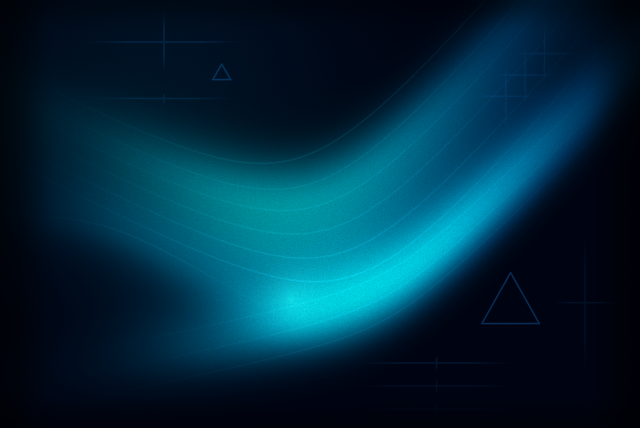
Reproduce this background procedurally as a Shadertoy shader.

```glsl
// Draws soft teal and cyan light waves on deep navy, with thin contour lines and faint geometry.

// Each curve: bend x, height, incoming slope, outgoing slope; roundness follows
const vec4 CREST = vec4(0.751, 0.324, -0.55, 1.20);
const float CREST_ROUND = 0.20;
const vec4 RIDGE = vec4(0.92, 0.285, 0.20, 1.00);
const float RIDGE_ROUND = 0.06;
const vec4 ARC = vec4(0.25, 0.51, 0.0, -0.60);
const float ARC_ROUND = -0.04;

const vec2 GLOW_POS = vec2(0.68, 0.30);
const float SHEET_LIGHT = 0.55;
const float RIDGE_LIGHT = 0.58;
const float LINE_WIDTH = 0.0012;
const float GRAIN = 0.035;
const vec3 CONTOUR_COLOR = vec3(0.02, 0.10, 0.12);
const vec3 DRAFT_COLOR = vec3(0.04, 0.24, 0.40);

float hash(vec2 p) {
    vec3 q = fract(p.xyx * 0.1031);
    q += dot(q, q.yzx + 33.33);
    return fract((q.x + q.y) * q.z);
}

// Hyperbola joining two slopes; a negative roundness bends downward
float bend(float x, vec4 c, float roundness) {
    float u = x - c.x;
    float spread = 0.5 * (c.w - c.z);
    return c.y + 0.5 * (c.z + c.w) * u
         + sign(roundness) * sqrt(spread * spread * u * u + roundness * roundness);
}

// Gaussian with separate widths on the negative and positive sides
float lobe(float d, float below, float above) {
    float t = d / (d < 0.0 ? below : above);
    return exp(-t * t);
}

float stroke(float d) {
    float pixel = 1.0 / iResolution.y;
    return LINE_WIDTH / max(LINE_WIDTH, 0.6 * pixel)
         * (1.0 - smoothstep(0.0, LINE_WIDTH + pixel, abs(d)));
}

// Stroke of an implicit curve, with even thickness on steep parts
float contour(float d) {
    float slope = length(vec2(dFdx(d), dFdy(d))) * iResolution.y;
    return stroke(d / max(slope, 0.001));
}

// Axis-aligned cross whose arms fade toward their ends
float cross2(vec2 p, vec2 arm) {
    vec2 fade = 1.0 - smoothstep(0.3 * arm, arm, abs(p));
    return max(stroke(p.y) * fade.x, stroke(p.x) * fade.y);
}

// Outline of an isosceles triangle; p is relative to the base centre
float triangle(vec2 p, float halfWidth, float height) {
    p.x = abs(p.x);
    vec2 side = vec2(-halfWidth, height);
    vec2 q = p - vec2(halfWidth, 0.0);
    float edge = length(q - side * clamp(dot(q, side) / dot(side, side), 0.0, 1.0));
    float base = length(vec2(max(q.x, 0.0), p.y));
    return stroke(min(edge, base));
}

void mainImage(out vec4 fragColor, in vec2 fragCoord) {
    vec2 p = fragCoord / iResolution.y;
    float crest = p.y - bend(p.x, CREST, CREST_ROUND);
    float ridge = p.y - bend(p.x, RIDGE, RIDGE_ROUND);
    float arc = p.y - bend(p.x, ARC, ARC_ROUND);

    // Broad sheet of light, cut by the ridge and the left arc
    float sheet = SHEET_LIGHT * lobe(p.x - 0.70, 0.40, 0.45) * lobe(crest, 0.35, 0.11);
    sheet *= lobe(min(ridge, 0.0), 0.09, 1.0) * mix(0.5, 1.0, smoothstep(-0.15, 0.03, arc));
    float beam = RIDGE_LIGHT * lobe(p.x - 1.0, 0.47, 0.34) * lobe(ridge, 0.09, 0.10);
    float rim = 0.06 * lobe(p.x - 0.27, 0.17, 0.20) * lobe(arc, 0.05, 0.10);

    // Ambient haze and the small hot spot
    float haze = 0.012 + 0.06 * exp(-dot(p - vec2(0.38, 0.78), p - vec2(0.38, 0.78)) / 0.16);
    float r = length(p - GLOW_POS);
    float spot = 0.09 * exp(-r * r / 0.004) + 0.07 * exp(-r / 0.012);
    float light = haze + sheet + beam + rim + spot;

    // Brightness to navy, blue and cyan; the crest is greener, the right is bluer
    float blue = 0.05 + 1.35 * light - 0.42 * light * light;
    blue += 0.05 * smoothstep(0.8, 1.3, p.x) * smoothstep(0.03, 0.2, light);
    blue -= 0.07 * lobe(crest, 0.12, 0.15) * lobe(p.x - 0.6, 0.4, 0.3);
    vec3 color = vec3(0.4 * spot, light, blue);

    // Flowing contour lines
    float lines = 0.0;
    for (int i = 0; i < 6; i++) {
        float k = float(i);
        float drop = -0.12 + 0.055 * k + 0.02 * hash(vec2(k, 7.0));
        float d = p.y + drop - bend(p.x - 0.45 * drop, CREST, CREST_ROUND);
        lines += contour(d) * (0.35 + 0.5 * hash(vec2(k, 3.0))) * lobe(p.x - 0.75, 0.45, 0.45);
    }
    for (int i = 0; i < 3; i++) {
        float shift = 0.03 - 0.055 * float(i);
        lines += 0.45 * contour(ridge - shift) * lobe(p.x - 0.85, 0.40, 0.45);
    }
    lines += 0.4 * contour(arc) * lobe(p.x - 0.35, 0.2, 0.2);
    color += CONTOUR_COLOR * lines;

    // Drafting marks
    float marks = 0.8 * triangle(p - vec2(1.193, 0.244), 0.067, 0.119);
    marks += 0.65 * triangle(p - vec2(0.518, 0.814), 0.021, 0.036);
    marks += 0.4 * cross2(p - vec2(0.383, 0.902), vec2(0.20, 0.08));
    marks += 0.3 * cross2(p - vec2(0.383, 0.770), vec2(0.18, 0.015));
    marks += 0.25 * cross2(p - vec2(1.367, 0.293), vec2(0.09, 0.18));
    for (int i = 0; i < 3; i++) {
        float k = float(i);
        marks += 0.18 * cross2(p - vec2(1.182 + 0.045 * k, 0.775 + 0.05 * k), vec2(0.08));
        marks += (0.35 - 0.13 * k) * cross2(p - vec2(1.02, 0.152 - 0.054 * k), vec2(0.20, 0.02));
    }
    color += DRAFT_COLOR * marks;

    // Fine grain and darkened borders
    color *= 1.0 + GRAIN * (2.0 * hash(floor(p * 512.0)) - 1.0);
    vec2 border = min(p, iResolution.xy / iResolution.y - p);
    color *= mix(0.45, 1.0, smoothstep(0.0, 0.14, border.x)) * mix(0.7, 1.0, smoothstep(0.0, 0.08, border.y));
    fragColor = vec4(clamp(color, 0.0, 1.0), 1.0);
}
```
